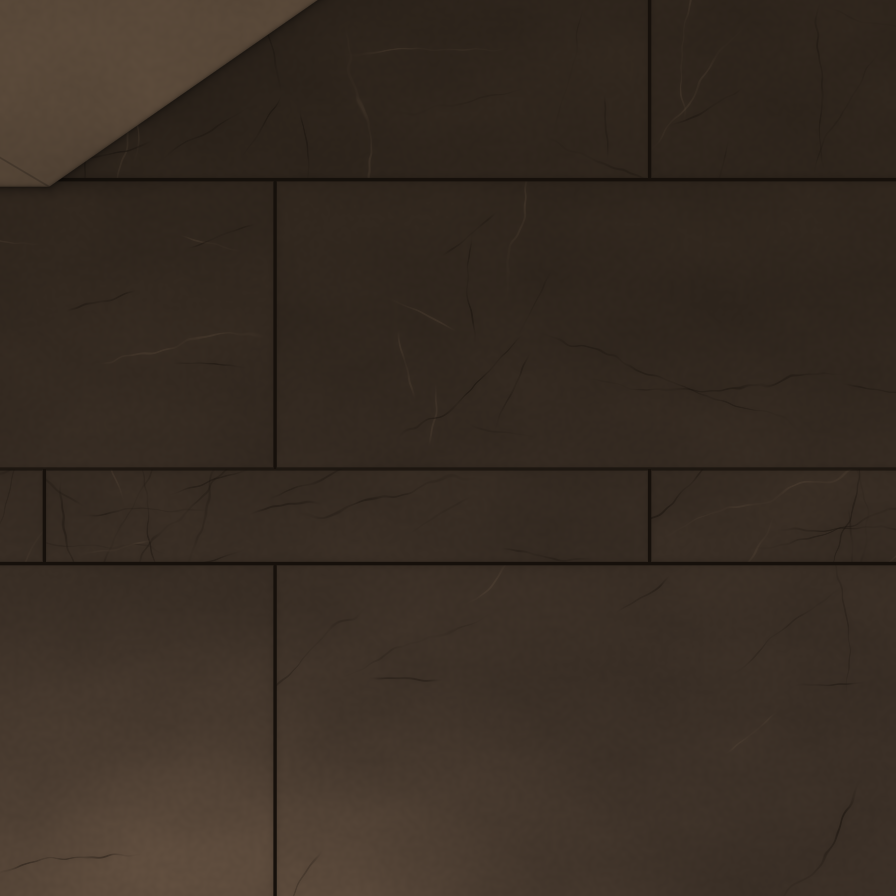
Give the GLSL for this texture, as a Shadertoy shader.

```glsl
// Dark brown marble tiles in staggered rows, with a pale slab in one corner and a warm glow below.

// Layout, in canvas units
const float ROW_EDGE[5] = float[5](0.0, 0.371, 0.4766, 0.7995, 1.0);
const vec2 EVEN_ROW = vec2(0.307, 1.0);     // joint offset, tile width
const vec2 ODD_ROW = vec2(0.0495, 0.6755);
const float JOINT_HALF = 0.0017;
const float JOINT_HALO = 0.0035;
const vec2 SLAB_CORNER = vec2(0.055, 0.7915);
const vec2 SLAB_NORMAL = vec2(0.571, -0.821);

// Veins
const int VEIN_COUNT = 17;
const float VEIN_HALF = 0.0007;
const float VEIN_WARP = 0.028;

// Colours
const vec3 STONE_TOP = vec3(0.183, 0.146, 0.112);
const vec3 STONE_LOW = vec3(0.230, 0.186, 0.151);
const vec3 JOINT_COLOR = vec3(0.085, 0.064, 0.044);
const vec3 SLAB_COLOR = vec3(0.345, 0.282, 0.222);
const vec3 VEIN_DARK = vec3(0.105, 0.080, 0.058);
const vec3 VEIN_LIGHT = vec3(0.430, 0.350, 0.275);
const vec3 GLOW_COLOR = vec3(0.150, 0.122, 0.096);
const vec2 GLOW_CENTER = vec2(0.19, -0.05);
const vec2 GLOW_SIZE = vec2(0.38, 0.25);

vec2 hash2(vec2 p) {
    vec3 q = fract(p.xyx * vec3(0.1031, 0.1030, 0.0973));
    q += dot(q, q.yzx + 33.33);
    return fract((q.xx + q.yz) * q.zy);
}

float gradientDot(vec2 cell, vec2 offset) {
    float a = 6.2832 * hash2(cell).x;
    return dot(vec2(cos(a), sin(a)), offset);
}

float gradientNoise(vec2 p) {
    vec2 i = floor(p), f = fract(p);
    vec2 u = f * f * f * (f * (f * 6.0 - 15.0) + 10.0);
    vec2 e = vec2(1.0, 0.0);
    return mix(mix(gradientDot(i, f), gradientDot(i + e, f - e), u.x),
               mix(gradientDot(i + e.yx, f - e.yx), gradientDot(i + 1.0, f - 1.0), u.x), u.y);
}

float fbm(vec2 p) {
    float sum = 0.0, amp = 0.6;
    for (int i = 0; i < 4; i++) {
        sum += amp * gradientNoise(p);
        p = p * 2.03 + 17.0;
        amp *= 0.5;
    }
    return sum;
}

// Antialiased stroke coverage at distance d
float stroke(float d, float halfWidth, float px) {
    return 1.0 - smoothstep(halfWidth - 0.6 * px, halfWidth + 0.9 * px, d);
}

// Scattered wandering cracks inside one tile
vec3 addVeins(vec3 color, vec2 p, vec2 lo, vec2 size, vec2 seed, float px) {
    vec2 q = p + seed;
    vec2 warp = VEIN_WARP * vec2(fbm(q * 7.0), fbm(q * 7.0 + 41.0));
    float wear = smoothstep(-0.3, 0.3, gradientNoise(q * 24.0));
    for (int i = 0; i < VEIN_COUNT; i++) {
        vec2 key = seed + float(i) * vec2(3.7, 9.1);
        vec2 r = hash2(key + 5.0), kind = hash2(key + 63.0);
        float angle = mix(-0.6, 1.9, r.x);
        float halfLength = mix(0.04, 0.17, r.y * r.y);
        vec2 dir = vec2(cos(angle), sin(angle));
        vec2 d = p + warp * (0.6 + r.y) - lo - size * hash2(key);
        float along = dot(d, dir) / halfLength;
        float across = abs(dot(d, vec2(-dir.y, dir.x)));
        float fade = (1.0 - smoothstep(0.5, 1.0, abs(along))) * mix(0.3, 1.0, wear);
        float line = stroke(across, VEIN_HALF, px) + 0.15 * exp(-across / 0.004);
        bool isLight = kind.x > 0.74;
        float strength = isLight ? 0.22 : mix(0.2, 0.6, kind.y);
        color = mix(color, isLight ? VEIN_LIGHT : VEIN_DARK, min(line, 1.0) * fade * strength);
    }
    return color;
}

void mainImage(out vec4 fragColor, in vec2 fragCoord) {
    vec2 p = fragCoord / iResolution.xy;
    float px = 1.0 / iResolution.y;

    // Row, tile and joint distances
    int row = 0;
    float rowDist = 1.0, rowStrength = 1.0;
    for (int i = 1; i < 4; i++) {
        float d = abs(p.y - ROW_EDGE[i]);
        if (p.y > ROW_EDGE[i]) row = i;
        if (d < rowDist) { rowDist = d; rowStrength = i == 2 ? 0.6 : 0.95; }
    }
    vec2 layout_ = row % 2 == 0 ? EVEN_ROW : ODD_ROW;
    float u = (p.x - layout_.x) / layout_.y;
    float columnDist = abs(u - round(u)) * layout_.y;
    vec2 lo = vec2(floor(u) * layout_.y + layout_.x, ROW_EDGE[row]);
    vec2 size = vec2(layout_.y, ROW_EDGE[row + 1] - ROW_EDGE[row]);
    vec2 seed = vec2(floor(u) * 13.0 + 50.0, float(row) * 29.0 + 11.0);

    // Clouded stone, lit from below
    vec2 glowPos = (p - GLOW_CENTER) / GLOW_SIZE;
    vec3 color = mix(STONE_LOW, STONE_TOP, smoothstep(0.1, 0.9, p.y));
    color += GLOW_COLOR * exp(-dot(glowPos, glowPos));
    color *= 1.0 + 0.16 * fbm(p * vec2(4.0, 7.0) + seed) + 0.04 * gradientNoise(p * 130.0);
    color *= 0.98 + 0.04 * hash2(seed).x;
    color = addVeins(color, p, lo, size, seed, px);

    // Joints with a soft shaded rim
    float rowLine = stroke(rowDist, JOINT_HALF, px) + 0.3 * exp(-rowDist / JOINT_HALO);
    float columnLine = stroke(columnDist, JOINT_HALF, px) + 0.25 * exp(-columnDist / JOINT_HALO);
    color = mix(color, JOINT_COLOR, min(max(rowLine * rowStrength, columnLine * 0.9), 1.0));

    // Pale slab, its cast shadow and dark rim
    vec2 s = p - SLAB_CORNER;
    float slabDist = max(dot(s, SLAB_NORMAL), -s.y);
    color *= 1.0 - 0.16 * exp(-max(slabDist, 0.0) / 0.07) * smoothstep(-0.02, 0.01, s.y);
    color *= 1.0 - 0.35 * exp(-max(slabDist, 0.0) / 0.004);
    vec3 slab = SLAB_COLOR * (1.0 + 0.07 * fbm(p * 9.0) + 0.03 * gradientNoise(p * 110.0));
    slab *= mix(0.93, 1.0, smoothstep(0.0, 0.1, s.y));
    slab *= 1.0 - 0.2 * stroke(abs(dot(s, vec2(0.51, 0.86))), 0.0008, px);
    slab *= 1.0 - 0.3 * exp(min(slabDist, 0.0) / 0.002);
    color = mix(slab, color, smoothstep(-0.7 * px, 0.7 * px, slabDist));

    fragColor = vec4(color, 1.0);
}
```
